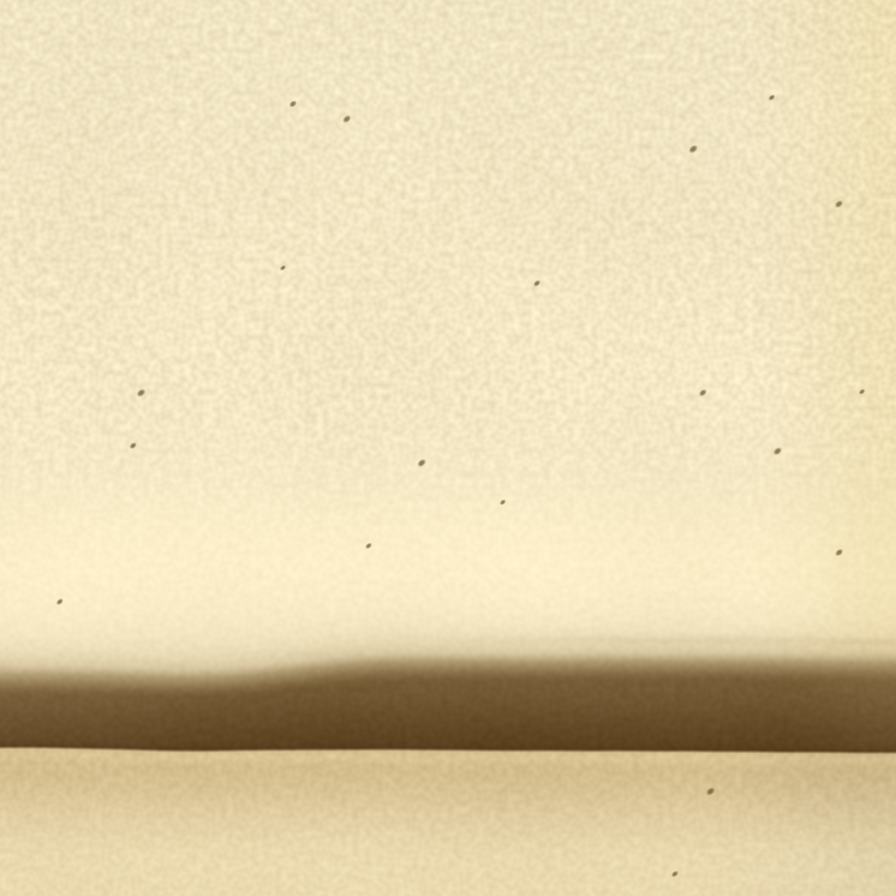
Reproduce this texture procedurally as a WebGL 2 fragment shader.

```glsl
#version 300 es
precision highp float;
// Cream paper with a soft fold: a bright swell rolls into a brown shadow
// that ends at a crisp crease, with a shaded strip of paper below.
// Built from vertical ramps, wavy edge curves, gradient noise and hashed specks.
uniform vec2 u_resolution;
out vec4 fragColor;

const vec3 PAPER_TOP    = vec3(0.940, 0.895, 0.760);
const vec3 PAPER_MID    = vec3(0.955, 0.908, 0.770);
const vec3 PAPER_BRIGHT = vec3(0.985, 0.935, 0.785);
const vec3 PAPER_WARM   = vec3(0.930, 0.860, 0.660);
const vec3 PENUMBRA     = vec3(0.700, 0.610, 0.440);
const vec3 SHADOW_HIGH  = vec3(0.465, 0.365, 0.215);
const vec3 SHADOW_LOW   = vec3(0.365, 0.262, 0.125);
const vec3 CREASE_LINE  = vec3(0.280, 0.185, 0.070);
const vec3 STRIP_HIGH   = vec3(0.825, 0.735, 0.545);
const vec3 STRIP_LOW    = vec3(0.920, 0.855, 0.690);
const vec3 SPECK        = vec3(0.430, 0.340, 0.190);

const float SWELL_Y      = 0.365;  // height of the brightest band
const float SWELL_WIDTH  = 0.085;
const float TAIL_LENGTH  = 0.019;  // fade of the shadow into the paper
const float GRAIN_SCALE  = 150.0;
const float GRAIN_AMOUNT = 0.060;
const float SPECK_CELLS  = 11.0;
const float SPECK_CHANCE = 0.16;

// Integer hash giving two values in 0..1
vec2 hash2(vec2 cell) {
  uvec2 q = uvec2(ivec2(cell) + 4096);
  uint h = q.x * 1597u ^ q.y * 51749u;
  h = (h ^ (h >> 15)) * 73471u;
  h = (h ^ (h >> 13)) * 91813u;
  h ^= h >> 16;
  return vec2(h & 65535u, h >> 16) / 65535.0;
}

float cornerSlope(vec2 cell, vec2 offset) {
  float angle = 6.2832 * hash2(cell).x;
  return dot(vec2(cos(angle), sin(angle)), offset);
}

float gradientNoise(vec2 p) {
  vec2 i = floor(p), f = p - i;
  vec2 u = f * f * f * (f * (f * 6.0 - 15.0) + 10.0);
  vec2 e = vec2(1.0, 0.0);
  return mix(mix(cornerSlope(i, f), cornerSlope(i + e, f - e), u.x),
             mix(cornerSlope(i + e.yx, f - e.yx), cornerSlope(i + 1.0, f - 1.0), u.x), u.y);
}

// Height of the crisp lower edge
float creaseHeight(float x) {
  return 0.1655 - 0.0055 * x - 0.0022 * exp(-pow((x - 0.22) / 0.09, 2.0))
       + 0.0008 * gradientNoise(vec2(x * 14.0, 2.5));
}

// Height of the soft upper edge, stepping up left of the middle
float shadowTop(float x) {
  return 0.247 + 0.014 * smoothstep(0.24, 0.46, x)
       - 0.004 * exp(-pow((x - 0.2) / 0.08, 2.0))
       + 0.002 * gradientNoise(vec2(x * 7.0, 8.5));
}

vec3 upperPaper(vec2 uv) {
  vec3 color = mix(PAPER_MID, PAPER_TOP, smoothstep(0.55, 1.0, uv.y));
  float swell = exp(-pow((uv.y - SWELL_Y) / SWELL_WIDTH, 2.0));
  color = mix(color, PAPER_BRIGHT, swell);
  return mix(color, PAPER_WARM, 0.55 * smoothstep(0.82, 1.02, uv.x));
}

vec3 foldShadow(vec3 paper, vec2 uv, float crease) {
  float rise = uv.y - shadowTop(uv.x);
  float tail = 0.72 * exp(-max(rise, 0.0) / TAIL_LENGTH);
  // A faint streak runs above the right half
  tail += 0.10 * smoothstep(0.4, 0.7, uv.x) * exp(-pow((rise - 0.024) / 0.005, 2.0));
  float core = 1.0 - smoothstep(-0.024, 0.013, rise);
  vec3 dark = mix(SHADOW_LOW, SHADOW_HIGH, smoothstep(0.0, 0.085, uv.y - crease));
  dark += 0.035 * smoothstep(0.35, 0.0, uv.x) + 0.03 * smoothstep(0.85, 1.0, uv.x);
  dark = mix(dark, CREASE_LINE, 0.7 * exp(-abs(uv.y - crease) / 0.004));
  return mix(mix(paper, PENUMBRA, tail), dark, core);
}

vec3 lowerStrip(vec2 uv, float crease) {
  float depth = crease - uv.y;
  vec3 color = mix(STRIP_HIGH, STRIP_LOW, smoothstep(0.0, 0.13, depth));
  color += 0.035 * exp(-pow((depth - 0.008) / 0.007, 2.0));
  return color * (1.0 - 0.035 * smoothstep(0.75, 1.0, uv.x));
}

// Sparse fibre flecks, one candidate per cell
float speckMask(vec2 uv, float pixel) {
  vec2 cell = floor(uv * SPECK_CELLS);
  vec2 pick = hash2(cell + 61.0);
  vec2 center = (cell + 0.15 + 0.7 * hash2(cell + 137.0)) / SPECK_CELLS;
  float radius = mix(0.0022, 0.0045, pick.y);
  vec2 d = uv - center;
  float dist = length(vec2(d.x - 0.4 * d.y, d.y));
  return step(pick.x, SPECK_CHANCE) * (1.0 - smoothstep(radius * 0.3, radius + pixel, dist));
}

void main() {
  vec2 uv = gl_FragCoord.xy / u_resolution;
  float pixel = 1.0 / u_resolution.y;
  float crease = creaseHeight(uv.x);
  float above = smoothstep(-0.0015 - pixel, 0.0015 + pixel, uv.y - crease);
  vec3 color = mix(lowerStrip(uv, crease), foldShadow(upperPaper(uv), uv, crease), above);

  // Grain: strong on the upper sheet, muted on the swell and in the shadow
  float grain = gradientNoise(uv * GRAIN_SCALE) + 0.6 * gradientNoise(uv * GRAIN_SCALE * 0.53 + 31.0);
  float blotch = gradientNoise(uv * 6.0 + 17.0);
  float strength = mix(mix(0.65, 0.4, above), 1.0, smoothstep(0.38, 0.58, uv.y));
  color += vec3(0.95, 1.0, 1.1) * (GRAIN_AMOUNT * strength * grain + 0.014 * blotch);

  float lit = max(1.0 - above, smoothstep(0.27, 0.31, uv.y));
  color = mix(color, SPECK, 0.75 * lit * speckMask(uv, pixel));
  fragColor = vec4(clamp(color, 0.0, 1.0), 1.0);
}
```
